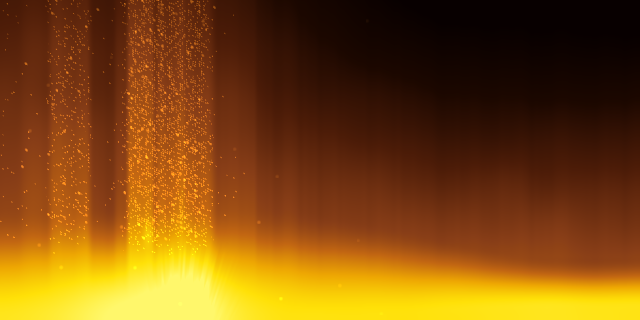
Give the GLSL for this background, as a Shadertoy shader.

```glsl
// Glowing amber curtains of light with glitter, rising from a molten yellow floor.

float hash(vec2 p) {
    return fract(sin(dot(p, vec2(127.1, 311.7))) * 43758.5453);
}

float noise(vec2 p) {
    vec2 cell = floor(p), f = fract(p);
    f = f * f * (3.0 - 2.0 * f);
    return mix(mix(hash(cell), hash(cell + vec2(1, 0)), f.x),
               mix(hash(cell + vec2(0, 1)), hash(cell + vec2(1, 1)), f.x), f.y);
}

// Soft-edged vertical strip between left and right.
float band(float x, float left, float right, float soft) {
    return smoothstep(left - soft, left + soft, x)
         * (1.0 - smoothstep(right - soft, right + soft, x));
}

float bell(float x, float center, float width) {
    float d = (x - center) / width;
    return exp(-d * d);
}

// Heat to colour, from near black through amber to pale yellow.
vec3 heatColor(float heat) {
    const vec3 ramp[8] = vec3[8](
        vec3(0.03, 0.00, 0.00), vec3(0.11, 0.03, 0.00),
        vec3(0.30, 0.11, 0.03), vec3(0.53, 0.24, 0.09),
        vec3(0.76, 0.40, 0.07), vec3(0.93, 0.65, 0.01),
        vec3(1.00, 0.88, 0.03), vec3(1.00, 0.97, 0.42));
    float t = clamp(heat / 0.16, 0.0, 6.999);
    int i = int(t);
    return mix(ramp[i], ramp[i + 1], fract(t));
}

// One randomly placed spark per cell; density is the share of lit cells.
float sparks(vec2 p, float scale, float density) {
    vec2 cell = floor(p * scale);
    vec2 jitter = 0.3 + 0.4 * vec2(hash(cell + 3.7), hash(cell + 9.2));
    float lit = step(1.0 - density, hash(cell));
    float d = length(fract(p * scale) - jitter);
    return lit * (1.0 - smoothstep(0.1, 0.6, d)) * (0.4 + 0.6 * hash(cell + 5.1));
}

// Dark sky warming downward, then the burning floor.
float backgroundHeat(vec2 uv) {
    float top = mix(0.31, -0.06, smoothstep(0.2, 0.75, uv.x));
    float heat = mix(0.58 - 0.08 * uv.x, top, smoothstep(0.0, 1.0, (uv.y - 0.1) / 1.0) * 0.4
                     + 0.6 * clamp((uv.y - 0.2) / 0.8, 0.0, 1.0));
    float right = smoothstep(0.4, 0.9, uv.x);
    float floorGlow = 1.0 - smoothstep(mix(0.0, 0.04, right), mix(0.35, 0.19, right), uv.y);
    return heat + mix(0.42, 0.48, right) * floorGlow;
}

// Bright strips and dim gaps of the hanging curtains.
float curtainHeat(vec2 uv) {
    float x = uv.x;
    float beams = 0.07 * band(x, 0.078, 0.140, 0.006)
                + 0.17 * band(x, 0.200, 0.241, 0.005)
                + 0.12 * band(x, 0.244, 0.288, 0.005)
                + 0.12 * band(x, 0.286, 0.333, 0.010)
                + 0.04 * band(x, 0.180, 0.400, 0.004)
                - 0.04 * band(x, 0.142, 0.182, 0.008);
    float folds = noise(vec2(x * 42.0, 2.0)) + 0.5 * noise(vec2(x * 130.0, 7.0)) - 0.75;
    float fade = mix(1.1, 0.5, uv.y) * smoothstep(0.05, 0.35, uv.y);
    return fade * (beams + folds * mix(0.045, 0.02, smoothstep(0.3, 0.6, x)));
}

// Mound of fire below the main beams, with fanned streaks in its core.
float flameHeat(vec2 uv, vec2 p) {
    float mound = 0.19 * bell(uv.x, 0.24, 0.13) * (1.0 - smoothstep(0.05, 0.36, uv.y));
    vec2 ray = p - vec2(0.54, -0.35);
    float streak = noise(vec2(atan(ray.x, ray.y) * 75.0, length(ray) * 9.0));
    float core = bell(uv.x, 0.295, 0.045) * bell(uv.y, 0.08, 0.13);
    float hotSpot = 0.10 * bell(uv.x, 0.231, 0.008) * bell(uv.y, 0.27, 0.035);
    return mound + core * (0.08 + 0.14 * streak) + hotSpot;
}

// Where glitter gathers: the left strip, the main beams and a faint haze.
float glitterDensity(vec2 uv) {
    float left = 0.16 * band(uv.x, 0.076, 0.140, 0.008);
    float main = 0.42 * band(uv.x, 0.198, 0.325, 0.014);
    float haze = 0.02 * (1.0 - smoothstep(0.32, 0.42, uv.x));
    return (left + main + haze) * smoothstep(0.18, 0.32, uv.y);
}

void mainImage(out vec4 fragColor, in vec2 fragCoord) {
    vec2 uv = fragCoord / iResolution.xy;
    vec2 p = fragCoord / iResolution.y;

    float heat = backgroundHeat(uv) + curtainHeat(uv) + flameHeat(uv, p);
    heat += 0.025 * (noise(p * 7.0) - 0.5);
    vec3 color = heatColor(heat);

    // Fine dust plus fewer, larger sparks, on a slanted grid.
    vec2 slanted = p + vec2(0.0, 0.4 * p.x);
    float density = glitterDensity(uv);
    float glitter = 0.55 * sparks(slanted, 150.0, density)
                  + 0.65 * sparks(slanted + 4.3, 85.0, density * 0.3);
    float stray = sparks(p, 70.0, 0.004) * (1.0 - smoothstep(0.4, 0.75, uv.x));
    const vec3 sparkColor = vec3(0.95, 0.62, 0.12);
    color += sparkColor * (glitter + 0.25 * stray) * (1.0 - 0.4 * uv.y);

    fragColor = vec4(clamp(color, 0.0, 1.0), 1.0);
}
```
